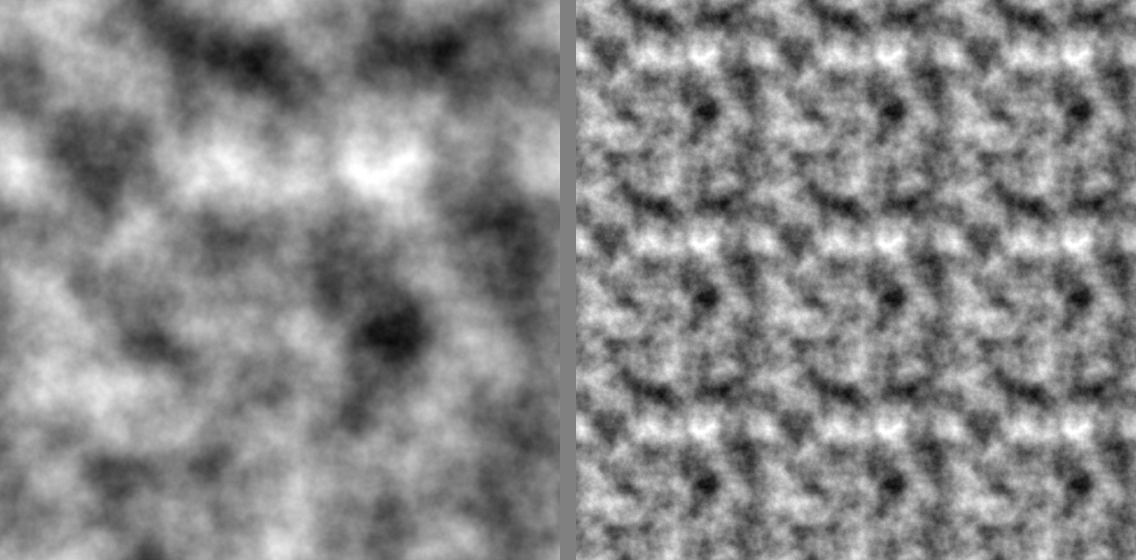
Left: one tile. Right: repeated 3 by 3.
Give the GLSL for this texture, as a three.js fragment shader.

```glsl
// Soft grey cloud texture that tiles in both directions.
// Layers of wrapped gradient noise, each twice as fine and half as strong,
// are summed and mapped to a grey level around the middle tone.

#define BASE_CELLS 5.0
#define OCTAVES 6
#define GAIN 0.5
#define MID_GREY 0.53
#define CONTRAST 0.63
#define SEED 17.0

varying vec2 vUv;

const float TAU = 6.2831853;

// Random value from 0 to 1 for a lattice point
float hash(vec2 point, float seed) {
  vec3 p = fract(vec3(point.xyx + seed) * vec3(0.1031, 0.1030, 0.0973));
  p += dot(p, p.yzx + 33.33);
  return fract((p.x + p.y) * p.z);
}

// Slope contribution of one lattice point, wrapped at the period
float cornerSlope(vec2 cell, vec2 corner, vec2 local, float period, float seed) {
  float angle = TAU * hash(mod(cell + corner, period), seed);
  return dot(vec2(cos(angle), sin(angle)), local - corner);
}

// Gradient noise that repeats after a whole number of cells
float gradientNoise(vec2 p, float period, float seed) {
  vec2 cell = floor(p);
  vec2 local = p - cell;
  vec2 fade = local * local * local * (local * (local * 6.0 - 15.0) + 10.0);
  float bottom = mix(cornerSlope(cell, vec2(0.0, 0.0), local, period, seed),
                     cornerSlope(cell, vec2(1.0, 0.0), local, period, seed), fade.x);
  float top = mix(cornerSlope(cell, vec2(0.0, 1.0), local, period, seed),
                  cornerSlope(cell, vec2(1.0, 1.0), local, period, seed), fade.x);
  return mix(bottom, top, fade.y);
}

// Sum of octaves, each shifted so that their lattices do not line up
float clouds(vec2 uv) {
  float sum = 0.0;
  float amplitude = 1.0;
  float cells = BASE_CELLS;
  for (int i = 0; i < OCTAVES; i++) {
    float layer = float(i);
    vec2 shift = vec2(0.37, 0.61) * layer;
    sum += amplitude * gradientNoise(uv * cells + shift, cells, SEED + layer * 7.31);
    amplitude *= GAIN;
    cells *= 2.0;
  }
  return sum;
}

void main() {
  float grey = MID_GREY + CONTRAST * clouds(vUv);
  gl_FragColor = vec4(vec3(clamp(grey, 0.0, 1.0)), 1.0);
}
```
